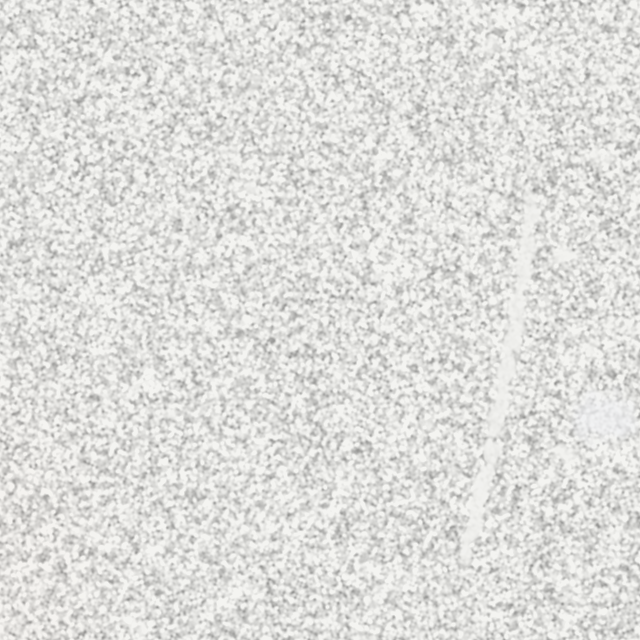
Reproduce this texture procedurally as a Shadertoy shader.

```glsl
// Pale, finely speckled stone surface with worn light patches and a faint streak.

// Integer hash of a lattice cell, 0 to 1
float hash(vec2 cell) {
    uvec2 q = uvec2(ivec2(cell)) * uvec2(1597334673u, 3812015801u);
    uint h = (q.x ^ q.y) * 1597334673u;
    h = (h ^ (h >> 15)) * 2246822519u;
    h ^= h >> 13;
    return float(h >> 8) / 16777216.0;
}

float valueNoise(vec2 p) {
    vec2 cell = floor(p);
    vec2 f = fract(p);
    f = f * f * (3.0 - 2.0 * f);
    return mix(mix(hash(cell), hash(cell + vec2(1, 0)), f.x),
               mix(hash(cell + vec2(0, 1)), hash(cell + vec2(1, 1)), f.x), f.y);
}

vec2 rotate(vec2 p, float angle) {
    float c = cos(angle), s = sin(angle);
    return vec2(c * p.x - s * p.y, s * p.x + c * p.y);
}

// Two turned layers hide the lattice; the result has unit deviation
float grain(vec2 p) {
    float coarse = valueNoise(rotate(p, 0.5) * 172.0 + 300.0);
    float fine = valueNoise(rotate(p, 1.2) * 218.0 + 700.0);
    return (0.58 * coarse + 0.42 * fine - 0.5) / 0.152;
}

// Ragged, slightly bent streak running down the right side
float streak(vec2 p, float ragged) {
    float t = (p.y - 0.11) / 0.62;
    float centre = 0.72 + 0.115 * t + 0.06 * t * (1.0 - t);
    float width = 0.011 + 0.012 * (ragged - 0.5);
    float across = 1.0 - smoothstep(width - 0.005, width + 0.004, abs(p.x - centre));
    float along = smoothstep(-0.03, 0.05, t) * (1.0 - smoothstep(0.92, 1.03, t));
    return across * along * smoothstep(0.05, 0.4, ragged);
}

void mainImage(out vec4 fragColor, in vec2 fragCoord) {
    vec2 p = fragCoord / min(iResolution.x, iResolution.y);
    float ragged = valueNoise(rotate(p, 0.9) * 55.0 + 90.0);
    float cloud = valueNoise(rotate(p, 0.3) * 24.0 + 40.0);

    // Speckle: dark grains reach further from the mean than light ones
    float z = grain(p) + 0.5 * (0.5 - ragged);
    float tone = min(0.881 - 0.069 * z - 0.008 * z * z, 0.957);

    // Worn places where the speckle fades out
    float patches = smoothstep(0.74, 0.98, 0.65 * cloud + 0.35 * ragged);
    float pale = 1.0 - smoothstep(0.02, 0.055,
        length(p - vec2(0.945, 0.345)) + 0.03 * (ragged - 0.5));
    float worn = max(0.85 * streak(p, ragged), max(0.8 * patches, 0.7 * pale));
    tone = mix(tone, 0.945, worn);

    // Warm cast at the lower left, cool cast in the pale spot
    float warm = (1.0 - smoothstep(0.0, 0.3, p.x)) * (1.0 - smoothstep(0.1, 0.6, p.y));
    vec3 stone = tone * vec3(1.0, 1.0, 0.988);
    stone += vec3(0.004, -0.003, -0.004) * warm + vec3(-0.002, 0.0, 0.014) * pale;
    fragColor = vec4(stone, 1.0);
}
```
